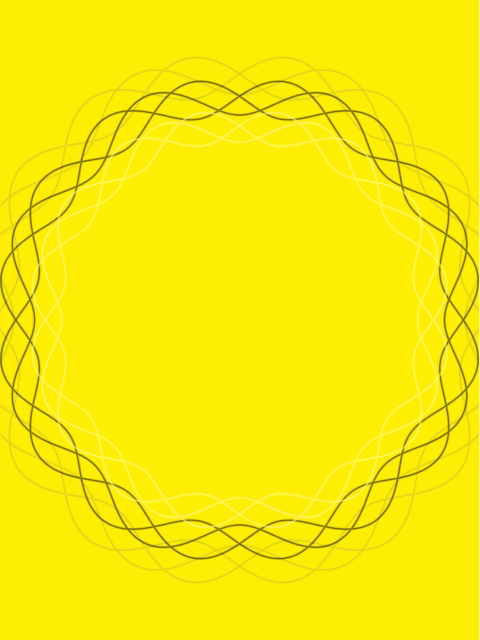
This background is drawn by a WebGL 2 fragment shader. Its source:

```glsl
#version 300 es
precision highp float;

uniform vec2 u_resolution;
out vec4 fragColor;

// Lengths are fractions of the canvas height
#define RING_RADIUS 0.3496
#define WAVE_HEIGHT 0.0293
#define LOBES 8.0
#define STROKE_WIDTH 0.0018
#define STROKE_BLUR 0.0010
#define OUTER_SCALE 1.10
#define INNER_SCALE 0.868
#define MARGIN_START 0.749
#define YELLOW vec3(0.995, 0.932, 0.01)
#define TAN vec3(0.84, 0.77, 0.17)
#define INK vec3(0.20, 0.16, 0.02)
#define CREAM vec3(1.0, 0.98, 0.57)

const int STRANDS = 3;
const float QUARTER_TURN = 1.57079633;
const vec2 RING_CENTER = vec2(0.3743, 0.5);
const vec3 PAPER = vec3(1.0, 1.0, 0.9);

// Soft stroke profile at distance d from the centre line
float softStroke(float d, float pixel) {
    float sigma = sqrt(STROKE_BLUR * STROKE_BLUR + pixel * pixel / 12.0);
    float peak = min(STROKE_WIDTH / (2.5066 * sigma), 1.0);
    return peak * exp(-0.5 * d * d / (sigma * sigma));
}

// Wavy strands woven into a ring, each a quarter wave from the next
float braidedRing(vec2 p, float scale, float pixel) {
    float radius = length(p);
    float angle = atan(p.x, p.y);
    float coverage = 0.0;
    for (int i = 1; i <= STRANDS; i++) {
        float wave = LOBES * angle + QUARTER_TURN * float(i);
        float strandRadius = scale * (RING_RADIUS + WAVE_HEIGHT * cos(wave));
        float slope = scale * WAVE_HEIGHT * LOBES * sin(wave) / strandRadius;
        // Dividing by the gradient keeps the stroke width even
        float d = abs(radius - strandRadius) / sqrt(1.0 + slope * slope);
        coverage = max(coverage, softStroke(d, pixel));
    }
    return coverage;
}

void main() {
    float pixel = 1.0 / u_resolution.y;
    vec2 position = gl_FragCoord.xy * pixel;
    vec2 p = position - RING_CENTER;

    // Faint outer ring, dark middle ring, pale inner ring
    vec3 color = YELLOW;
    color = mix(color, TAN, braidedRing(p, OUTER_SCALE, pixel));
    color = mix(color, INK, braidedRing(p, 1.0, pixel));
    color = mix(color, CREAM, braidedRing(p, INNER_SCALE, pixel));

    // Thin paper margin beside the right edge of the sheet
    float margin = clamp((position.x - MARGIN_START) / pixel + 0.5, 0.0, 1.0);
    color = mix(color, PAPER, margin);

    fragColor = vec4(color, 1.0);
}
```
